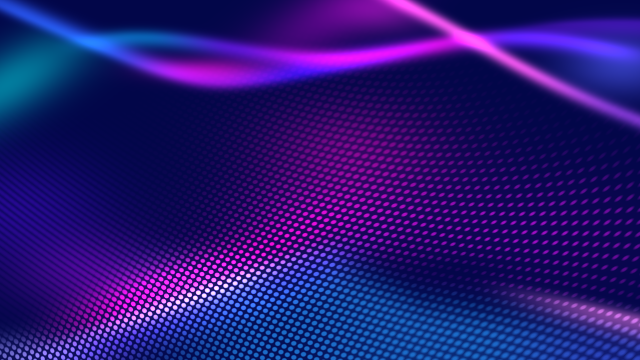
Write a WebGL 1 fragment shader that draws this background.

```glsl
precision highp float;
// Neon light ribbons above a rolling halftone wave of glowing dots on navy.
uniform vec2 u_resolution;

#define CELL 0.0168      // dot spacing, in canvas heights
#define TILT 0.48        // angle of the dot rows
#define BEND 0.035       // sway of the dot rows
#define RIBBON 0.021     // half width of the light ribbons
#define NAVY vec3(0.006, 0.022, 0.285)
#define MAGENTA vec3(0.92, 0.03, 0.52)
#define PINK vec3(0.90, 0.30, 0.62)
#define VIOLET vec3(0.30, 0.10, 0.62)
#define PURPLE vec3(0.30, 0.00, 0.22)
#define AZURE vec3(0.10, 0.40, 0.50)
#define TEAL vec3(0.00, 0.46, 0.33)

// Soft elliptical light
float glow(vec2 p, vec2 centre, vec2 size) {
  vec2 d = (p - centre) / size;
  return exp(-dot(d, d));
}

// Light falling off at different rates above and below a curve
float band(float d, float above, float below) {
  float t = d / (d > 0.0 ? above : below);
  return exp(-t * t);
}

// Smooth window between two positions
float window(float x, float a, float b, float soft) {
  return smoothstep(a - soft, a + soft, x) * (1.0 - smoothstep(b - soft, b + soft, x));
}

// Bent lattice of dots, wider to the right; softness and radius are in cell units
float dots(vec2 p, float radius, float softness, float stretch) {
  float c = cos(TILT), s = sin(TILT), off = p.x - 0.5;
  vec2 q = vec2(c * p.x - s * p.y, s * p.x + c * p.y);
  q.x += BEND * sin(4.0 * p.y + 1.5 * p.x) - 0.085 * p.x * p.x;
  q.y += BEND * sin(3.0 * p.x - 0.8) - 0.06 * p.x * p.x - 0.25 * p.y * off * off;
  vec2 cell = fract(q / CELL) - 0.5;
  cell.x *= stretch;
  float edge = max(softness, 0.8 / (u_resolution.y * CELL));
  return 1.0 - smoothstep(radius - edge, radius + edge, length(cell));
}

vec3 ribbons(vec2 p) {
  float x = p.x;
  vec3 light = vec3(0.0);

  // Lower strand: blue dip turning violet
  float dx = x - 0.57;
  float dip = p.y - (0.775 + 0.33 * (sqrt(dx * dx + 0.02) - 0.14) - 0.115 * dx);
  vec3 tint = mix(vec3(0.14, 0.28, 0.60), vec3(0.48, 0.06, 0.52), smoothstep(0.25, 0.55, x));
  tint = mix(tint, vec3(0.16, 0.04, 0.58), smoothstep(0.6, 0.85, x));
  light += tint * band(dip, 0.034, RIBBON) * window(x, -0.1, 1.1, 0.18);

  // Upper strand: cyan, magenta, then violet
  float wave = p.y - (0.867 - 0.029 * cos(6.04 * (x - 0.9)));
  tint = mix(vec3(0.03, 0.36, 0.42), vec3(0.30, 0.06, 0.50), smoothstep(0.4, 0.65, x));
  tint = mix(tint, vec3(0.80, 0.03, 0.58), smoothstep(0.65, 0.95, x));
  tint = mix(tint, VIOLET, smoothstep(1.2, 1.45, x));
  light += tint * band(wave, RIBBON, 0.028) * window(x, 0.25, 1.75, 0.12);

  // Pink strand sweeping down to the right
  float fall = x - 1.31;
  float sweep = p.y - (0.89 - 0.47 * fall - 0.015 * sin(6.0 * fall));
  tint = mix(PINK, vec3(0.46, 0.18, 0.50), smoothstep(1.4, 1.75, x));
  light += tint * band(sweep, RIBBON, 0.024) * smoothstep(0.95, 1.12, x);

  // Thin violet strand at the right
  float arch = p.y - (0.935 - 0.25 * (x - 1.72) * (x - 1.72));
  light += vec3(0.20, 0.03, 0.32) * band(arch, 0.016, 0.04) * smoothstep(1.3, 1.6, x);

  // Veils of light around the strands
  vec2 sheared = vec2(x, p.y - 0.5 * x);
  light += TEAL * glow(sheared, vec2(0.02, 0.755), vec2(0.23, 0.1)) * smoothstep(0.03, -0.05, dip);
  light += PURPLE * glow(sheared, vec2(0.92, 0.50), vec2(0.24, 0.10)) * smoothstep(-0.02, 0.03, wave);
  light += vec3(0.34, 0.04, 0.24) * glow(p, vec2(1.08, 0.97), vec2(0.13, 0.06)) * smoothstep(0.02, -0.03, sweep);
  light += MAGENTA * 0.5 * glow(p, vec2(0.58, 0.808), vec2(0.16, 0.032));
  light += vec3(0.18, 0.20, 0.42) * glow(p, vec2(1.73, 0.82), vec2(0.17, 0.085)) * smoothstep(-0.02, 0.04, sweep);
  return light;
}

vec3 halftone(vec2 p) {
  float x = p.x;
  float ridge = p.y - 0.37 * x + 0.005;
  float crest = p.y - (0.185 - 0.22 * (x - 1.43));
  float left = 1.0 - smoothstep(0.15, 0.65, x);
  float right = smoothstep(0.9, 1.4, x);

  // Glowing crest and the slopes on either side of it
  float along = window(x, 0.26, 0.78, 0.24);
  vec3 light = MAGENTA * 1.3 * band(ridge - 0.025, 0.075, 0.05) * along;
  light += vec3(0.45, 0.55, 0.50) * band(ridge + 0.015, 0.022, 0.03) * along;
  light += vec3(0.26, 0.16, 0.55) * band(ridge + 0.05, 0.04, 0.07) * window(x, 0.15, 0.95, 0.2);
  light += vec3(0.45, 0.42, 0.55) * glow(p, vec2(0.08, 0.01), vec2(0.2, 0.05));

  // Blue basin fading in below its rolling upper edge
  float basinTop = min(0.37 * x, 0.345 - 0.45 * (x - 0.92));
  basinTop = max(basinTop, 0.215 - 0.14 * (x - 1.3));
  float basin = smoothstep(0.03, -0.15, p.y - basinTop);
  vec3 depth = mix(AZURE, vec3(0.16, 0.24, 0.45), smoothstep(1.3, 1.7, x));
  light += depth * basin * smoothstep(0.25, 0.75, x);

  // Purple cloud, magenta field and violet left slope
  float above = smoothstep(-0.06, 0.04, p.y - basinTop);
  light += vec3(0.48, 0.01, 0.25) * glow(p, vec2(0.99, 0.57), vec2(0.30, 0.16));
  light += vec3(0.62, 0.03, 0.48) * glow(p, vec2(1.45, 0.35), vec2(0.46, 0.18)) * above;
  light += vec3(0.48, 0.02, 0.32) * glow(p, vec2(0.88, 0.39), vec2(0.26, 0.10));
  light += vec3(0.14, 0.01, 0.28) * glow(p, vec2(0.04, 0.42), vec2(0.26, 0.14));
  light += vec3(0.30, 0.01, 0.30) * glow(p, vec2(0.27, 0.24), vec2(0.22, 0.11));
  light *= 1.0 - 0.75 * glow(p, vec2(1.27, 0.25), vec2(0.17, 0.04));

  // Dots stretch into rows on the left and soften away from the ridge
  float slope = left * smoothstep(-0.02, 0.18, ridge);
  float blur = clamp(0.9 * basin * smoothstep(0.75, 1.2, x) + slope, 0.0, 1.0);
  float cloud = glow(p, vec2(0.95, 0.62), vec2(0.35, 0.17));
  float radius = mix(0.31, 0.21, right * (1.0 - basin)) + 0.05 * max(basin, cloud);
  float mask = dots(p, radius, mix(0.1, 0.26, max(blur, 0.6 * cloud)), 1.0 - 0.75 * slope);
  light *= mix(0.08 + 0.30 * max(blur, cloud), 1.0, mask);

  // Pale crest at the lower right
  float shine = band(crest, 0.022, 0.045) * smoothstep(1.3, 1.72, x);
  return light + vec3(0.76, 0.36, 0.50) * shine * mix(0.65, 1.0, mask);
}

void main() {
  vec2 p = gl_FragCoord.xy / u_resolution * vec2(16.0 / 9.0, 1.0);
  vec3 color = NAVY + ribbons(p) + halftone(p);
  gl_FragColor = vec4(min(color, 1.0), 1.0);
}
```
